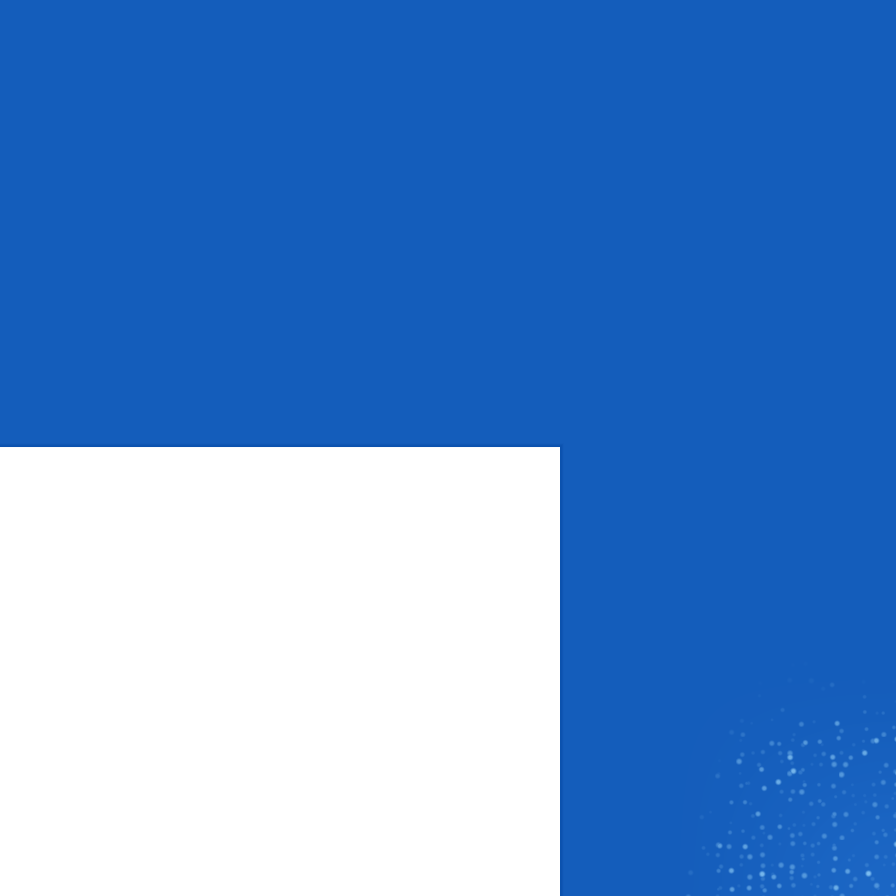
Give the GLSL for this background, as a WebGL 1 fragment shader.

```glsl
precision highp float;
// Flat blue field with a white panel filling the lower left.
// A fine spray of pale dots rises from the lower right corner: jittered
// grid cells hold one dot each, thinned and dimmed by a soft envelope.

uniform vec2 u_resolution;

float hash(vec2 p) {
  return fract(sin(dot(p, vec2(127.1, 311.7))) * 43758.5453);
}

// How strongly the spray shows: fades upward and toward its slanted left side.
float sprayEnvelope(vec2 p) {
  float rise = 1.0 - smoothstep(0.07, 0.29, p.y);
  float side = smoothstep(0.0, 0.09, p.x - 0.745 - 0.22 * p.y);
  return rise * side;
}

// One layer of round dots, each kept inside its own cell.
float dotLayer(vec2 p, float cellSize, float seed) {
  vec2 cell = floor(p / cellSize);
  vec2 jitter = vec2(hash(cell + seed), hash(cell + seed + 19.3));
  vec2 center = (cell + 0.25 + 0.5 * jitter) * cellSize;
  float chance = hash(cell + seed + 47.1);
  float strength = hash(cell + seed + 83.7);
  float envelope = sprayEnvelope(center);
  float present = step(chance, 0.5 * sqrt(envelope));
  float radius = mix(0.0018, 0.0036, strength);
  float disc = 1.0 - smoothstep(0.3 * radius, 1.3 * radius, length(p - center));
  float brightness = mix(0.12, 0.75, strength * strength);
  return disc * present * brightness * smoothstep(0.0, 0.4, envelope);
}

void main() {
  vec2 p = gl_FragCoord.xy / u_resolution;
  float pixel = 1.0 / min(u_resolution.x, u_resolution.y);
  vec3 color = vec3(0.08, 0.365, 0.733);

  // Faint haze behind the spray
  float haze = smoothstep(0.74, 1.0, p.x) * (1.0 - smoothstep(0.0, 0.26, p.y));
  color = mix(color, vec3(0.13, 0.43, 0.80), 0.55 * haze);

  // Pale dots at two scales
  float dots = max(dotLayer(p, 0.0165, 3.0), dotLayer(p + 0.007, 0.0115, 11.0) * 0.6);
  color = mix(color, vec3(0.62, 0.86, 1.0), dots);

  // White panel with a thin darker rim just outside it
  vec2 beyond = p - vec2(0.625, 0.501);
  float panelDistance = max(beyond.x, beyond.y);
  float rim = 1.0 - smoothstep(0.001, 0.005, panelDistance);
  color = mix(color, vec3(0.02, 0.29, 0.65), 0.6 * rim);
  float panel = 1.0 - smoothstep(-0.5 * pixel, 0.5 * pixel, panelDistance);
  color = mix(color, vec3(1.0), panel);

  gl_FragColor = vec4(color, 1.0);
}
```
